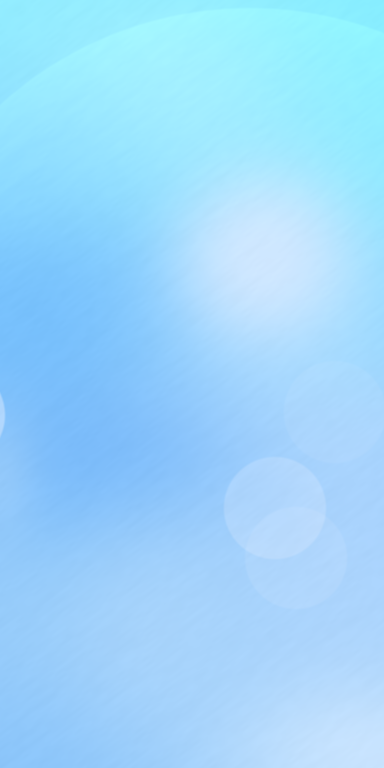
This background is drawn by a Shadertoy shader. Its source:

```glsl
#define GLOW_POS vec2(0.69, 1.33)
#define GLOW_SIZE 0.225
#define GLOW_COLOR vec3(0.83, 0.91, 1.0)
#define DEEP_BLUE vec3(0.46, 0.72, 0.98)
#define PALE_BLUE vec3(0.68, 0.84, 0.985)
#define PALE_CYAN vec3(0.68, 0.95, 1.0)
#define ARC_POS vec2(0.651, 1.013)
#define ARC_RADIUS 0.966
#define DISC_RADIUS 0.133
#define GRAIN 0.010

const int STOPS = 6;

// Sky colours from bottom to top, along the left and right edges
const vec3 LEFT_SKY[STOPS] = vec3[](
    vec3(0.54, 0.77, 0.98), vec3(0.59, 0.80, 0.98), vec3(0.48, 0.74, 0.98),
    vec3(0.46, 0.75, 0.99), vec3(0.55, 0.86, 1.00), vec3(0.57, 0.93, 1.00));
const vec3 RIGHT_SKY[STOPS] = vec3[](
    vec3(0.73, 0.87, 0.99), vec3(0.67, 0.83, 0.99), vec3(0.65, 0.82, 0.99),
    vec3(0.58, 0.85, 1.00), vec3(0.55, 0.92, 1.00), vec3(0.52, 0.93, 1.00));

float hash(vec2 p) {
    return fract(sin(dot(p, vec2(127.1, 311.7))) * 43758.5453);
}

float noise(vec2 p) {
    vec2 i = floor(p), f = fract(p);
    f = f * f * (3.0 - 2.0 * f);
    return mix(mix(hash(i), hash(i + vec2(1, 0)), f.x),
               mix(hash(i + vec2(0, 1)), hash(i + vec2(1, 1)), f.x), f.y);
}

// Soft elliptical falloff, 1 at the centre
float blob(vec2 p, vec2 center, vec2 size) {
    vec2 d = (p - center) / size;
    return exp(-dot(d, d));
}

// Antialiased disc coverage
float disc(vec2 p, vec2 center, float radius) {
    float edge = 1.5 / iResolution.x;
    return smoothstep(edge, -edge, length(p - center) - radius);
}

vec3 sky(vec2 p) {
    vec3 sum = vec3(0.0);
    float total = 0.0;
    float side = smoothstep(0.1, 0.95, p.x);
    for (int i = 0; i < STOPS; i++) {
        float d = (p.y - 0.4 * float(i)) / 0.25;
        float weight = exp(-d * d);
        sum += weight * mix(LEFT_SKY[i], RIGHT_SKY[i], side);
        total += weight;
    }
    return sum / total;
}

void mainImage(out vec4 fragColor, in vec2 fragCoord) {
    // Width spans 0..1, height 0..2
    vec2 p = fragCoord / iResolution.xy * vec2(1.0, 2.0);
    vec3 col = sky(p);

    // Broad clouds of light and shade
    col = mix(col, PALE_CYAN, 0.55 * blob(p, vec2(0.48, 1.78), vec2(0.34, 0.26)));
    col = mix(col, DEEP_BLUE, 0.65 * blob(p, vec2(0.30, 0.82), vec2(0.30, 0.16)));
    col = mix(col, PALE_BLUE, 0.60 * blob(p, vec2(0.40, 0.34), vec2(0.28, 0.30)));
    col = mix(col, PALE_BLUE, 0.45 * blob(p, vec2(0.0, 0.76), vec2(0.10, 0.18)));
    col = mix(col, GLOW_COLOR, 0.55 * blob(p, vec2(1.0, 0.04), vec2(0.35, 0.16)));

    // Large arc, brightest just inside its rim
    float inward = ARC_RADIUS - length(p - ARC_POS);
    float rim = disc(p, ARC_POS, ARC_RADIUS) * exp(-max(inward, 0.0) * 7.0);
    col += 0.035 * rim * smoothstep(1.2, 1.8, p.y);

    // Main glow with a wide halo
    col = mix(col, GLOW_COLOR, 0.28 * blob(p, GLOW_POS - vec2(0.0, 0.12), vec2(0.32, 0.42)));
    float r = length((p - GLOW_POS) / GLOW_SIZE);
    col = mix(col, GLOW_COLOR, 0.90 * exp(-pow(r, 2.6)));

    // Translucent discs: centre and opacity
    const vec3 discs[4] = vec3[](
        vec3(0.716, 0.677, 0.20), vec3(0.771, 0.547, 0.10),
        vec3(0.872, 0.927, 0.07), vec3(-0.120, 0.919, 0.38));
    for (int i = 0; i < 4; i++) {
        float d = length(p - discs[i].xy) / DISC_RADIUS;
        float fill = discs[i].z * (0.85 + 0.25 * d * d);
        col = mix(col, vec3(0.93, 0.95, 1.0), fill * disc(p, discs[i].xy, DISC_RADIUS));
    }

    // Faint slanted brush streaks
    vec2 q = vec2(p.x * 0.8 + p.y * 0.6, p.y * 0.8 - p.x * 0.6);
    float streaks = noise(q * vec2(9.0, 70.0)) + noise(q * vec2(40.0, 130.0)) - 1.0;
    col += GRAIN * streaks;

    fragColor = vec4(clamp(col, 0.0, 1.0), 1.0);
}
```
